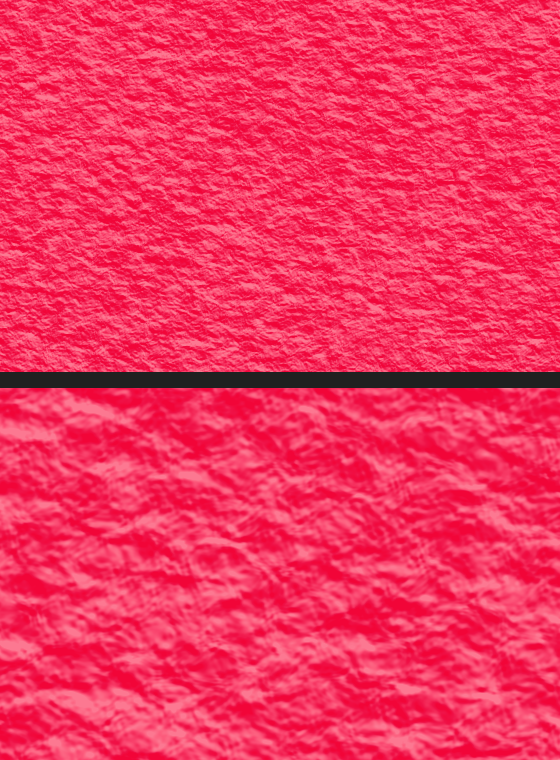
Top: the whole. Bottom: its middle third, enlarged.
Write a WebGL 1 fragment shader that draws this texture.

```glsl
precision highp float;

// Rough plaster in vivid pinkish red: a ragged, slightly stretched fractal
// height field is lit from above right by comparing two nearby heights,
// then the light value is coloured along a ramp from crimson to soft pink.

uniform vec2 u_resolution;

const float GRAIN_FREQUENCY = 42.0;        // coarse clumps per canvas height
const vec2 GRAIN_STRETCH = vec2(0.70, 1.0);
const vec2 LIGHT_STEP = vec2(0.0016, 0.0045);
const float SLOPE_SPREAD = 0.172;          // typical height change per step
const float HEIGHT_SPREAD = 0.265;         // typical height deviation

float hash(vec2 cell) {
  return fract(sin(dot(cell, vec2(127.1, 311.7))) * 43758.5453);
}

// Smooth value noise centred on zero
float noise(vec2 p) {
  vec2 cell = floor(p);
  vec2 f = fract(p);
  vec2 w = f * f * (3.0 - 2.0 * f);
  float bottom = mix(hash(cell), hash(cell + vec2(1.0, 0.0)), w.x);
  float top = mix(hash(cell + vec2(0.0, 1.0)), hash(cell + vec2(1.0, 1.0)), w.x);
  return mix(bottom, top, w.y) - 0.5;
}

mat2 rotation(float angle) {
  float c = cos(angle);
  float s = sin(angle);
  return mat2(c, s, -s, c);
}

// Four rotated octaves, from clumps down to fine grit
float fractalNoise(vec2 p, float gain) {
  mat2 nextOctave = 2.0 * rotation(0.65);
  float sum = 0.0;
  float amplitude = 1.0;
  for (int i = 0; i < 4; i++) {
    sum += amplitude * noise(p);
    p = nextOctave * p + vec2(17.3, 9.1);
    amplitude *= gain;
  }
  return sum;
}

// Plaster relief, with a slight warp that makes the ledges ragged
float plasterHeight(vec2 p) {
  vec2 q = rotation(0.10) * p * GRAIN_STRETCH * GRAIN_FREQUENCY;
  vec2 warp = vec2(noise(q * 1.3 + 41.0), noise(q * 1.3 + 83.0));
  return fractalNoise(q + 0.3 * warp, 0.60);
}

float ramp(float low, float high, float value) {
  return clamp((value - low) / (high - low), 0.0, 1.0);
}

// Colour stops placed along a roughly normal spread of light values
vec3 plasterColor(float light) {
  vec3 crimson = vec3(0.95, 0.02, 0.22);
  vec3 deepRed = vec3(0.94, 0.07, 0.28);
  vec3 roseRed = vec3(0.96, 0.18, 0.36);
  vec3 rose = vec3(0.98, 0.28, 0.44);
  vec3 coral = vec3(0.99, 0.38, 0.50);
  vec3 softPink = vec3(0.99, 0.47, 0.57);
  vec3 color = mix(crimson, deepRed, ramp(-1.51, -0.71, light));
  color = mix(color, roseRed, ramp(-0.71, -0.09, light));
  color = mix(color, rose, ramp(-0.09, 0.48, light));
  color = mix(color, coral, ramp(0.48, 1.10, light));
  return mix(color, softPink, ramp(1.10, 1.81, light));
}

void main() {
  vec2 p = gl_FragCoord.xy / u_resolution.y;

  // Slopes facing the light brighten; hollows stay dark
  float behind = plasterHeight(p - 0.5 * LIGHT_STEP);
  float ahead = plasterHeight(p + 0.5 * LIGHT_STEP);
  float slope = (behind - ahead) / SLOPE_SPREAD;
  float height = 0.5 * (behind + ahead) / HEIGHT_SPREAD;

  // Faint broad unevenness across the wall
  float unevenness = noise(p * 5.0 + 7.0);

  float light = 0.92 * slope + 0.30 * height + 0.3 * unevenness;
  gl_FragColor = vec4(plasterColor(light), 1.0);
}
```
